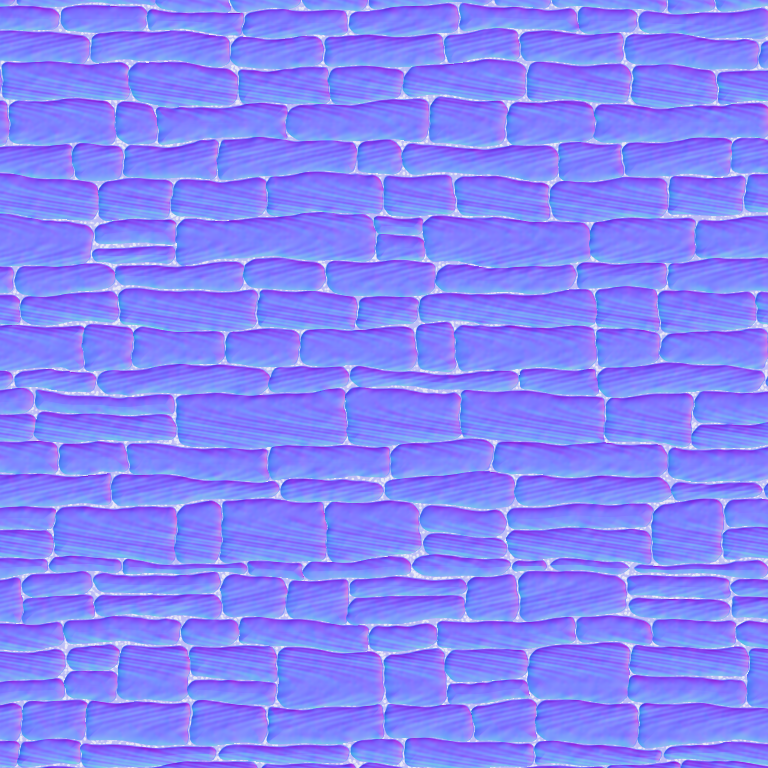
Give the GLSL for this texture map, as a three.js fragment shader.

```glsl
varying vec2 vUv;

const float ROWS = 21.0;
const float TAU = 6.2831853;
const vec3 MORTAR_DARK = vec3(0.74, 0.74, 0.97);
const vec3 MORTAR_LIGHT = vec3(0.91, 0.91, 0.97);

float hash(vec2 p) {
  p = fract(p * vec2(0.1031, 0.1137) + 0.173);
  p += dot(p, p.yx + 33.33);
  return fract((p.x + p.y) * p.x * 17.31);
}

// Smooth cellular bumps: one soft blob per jittered cell
float bumps(vec2 p) {
  vec2 cell = floor(p);
  float sum = 0.0;
  for (int y = -1; y <= 1; y++) {
    for (int x = -1; x <= 1; x++) {
      vec2 c = cell + vec2(float(x), float(y));
      vec2 d = c + 0.15 + 0.7 * vec2(hash(c), hash(c + 57.0)) - p;
      sum += hash(c + 19.0) * exp(-6.0 * dot(d, d));
    }
  }
  return sum;
}

float wave(float t, float phase) {
  return 0.55 * sin(t + phase) + 0.3 * sin(t * 2.7 + phase * 3.0)
       + 0.15 * sin(t * 7.1 + phase * 5.0);
}

float rowLevel(float i) {
  return (i + 0.62 * (hash(vec2(i, 7.0)) - 0.5)) / ROWS;
}

float rowEdge(float i, float x) {
  return rowLevel(i) + 0.17 / ROWS * wave(x * 11.0, TAU * hash(vec2(i, 3.0)));
}

float columnEdge(float j, float row, float count, float y) {
  float shift = hash(vec2(row, 41.0));
  float jitter = 0.7 * (hash(vec2(j, row + 80.0)) - 0.5);
  return (j + shift + jitter) / count + 0.003 * wave(y * 60.0, j + row * 2.0);
}

// Wedge-shaped gap that opens and closes along a stone side
float gap(float t, float seed) {
  float open = max(0.0, sin(t * 17.0 + seed * TAU));
  return 0.0004 + 0.0035 * seed * open * open;
}

float roundedInset(vec2 side, float radius) {
  vec2 q = radius - side;
  return radius - length(max(q, 0.0)) - min(max(q.x, q.y), 0.0);
}

// x: surface height, y: distance inside the stone outline
vec2 wall(vec2 p) {
  // Find the course
  float row = floor(p.y * ROWS);
  if (p.y < rowEdge(row, p.x)) row -= 1.0;
  else if (p.y > rowEdge(row + 1.0, p.x)) row += 1.0;
  float low = rowEdge(row, p.x);
  float high = rowEdge(row + 1.0, p.x);

  // Find the stone in the course
  float count = 6.0 + floor(4.0 * hash(vec2(row, 23.0)));
  float col = floor(p.x * count - hash(vec2(row, 41.0)));
  if (p.x < columnEdge(col, row, count, p.y)) col -= 1.0;
  else if (p.x > columnEdge(col + 1.0, row, count, p.y)) col += 1.0;
  float left = columnEdge(col, row, count, p.y);
  float right = columnEdge(col + 1.0, row, count, p.y);
  vec2 id = vec2(col, row);

  // Some tall stones are two thin ones
  float tall = rowLevel(row + 1.0) - rowLevel(row);
  if (tall > 0.056 && hash(id + 5.0) > 0.55) {
    float split = mix(low, high, 0.4 + 0.2 * hash(id + 9.0));
    if (p.y < split) high = split;
    else { low = split; id += 200.0; }
  }

  // Outline with rounded corners and rough rim
  float below = p.y - low - gap(p.x, hash(id + 11.0));
  float above = high - p.y - gap(p.x, hash(id + 13.0));
  float across = min(p.x - left, right - p.x) - 0.0012 * hash(id + 15.0);
  float radius = 0.006 + 0.011 * hash(id + 17.0);
  float grain = bumps(p * vec2(52.0, 68.0));
  float inside = roundedInset(vec2(across, min(below, above)), radius);
  inside += 0.0022 * (grain - 0.35);

  // Sharp upper rim, softer lower rim, gently dented face
  float width = mix(0.0066, 0.0042, smoothstep(-0.015, 0.015, below - above));
  float height = -0.0034 * exp(-max(inside, 0.0) / width);
  height += 0.0007 * grain + 0.0002 * bumps(p * 130.0 + 31.0);
  height += 0.0007 * wave(p.x * 31.0 + 4.0 * sin(p.y * 43.0), p.y * 37.0);
  return vec2(height, inside);
}

void main() {
  const float STEP = 0.0012;
  vec2 here = wall(vUv);
  float dx = wall(vUv + vec2(STEP, 0.0)).x - here.x;
  float dy = wall(vUv + vec2(0.0, STEP)).x - here.x;

  // Encode the slope, green pointing down
  vec3 normal = normalize(vec3(-dx, dy, STEP));
  vec3 color = 0.5 + 0.5 * normal;

  // Pale gritty mortar in the open joints
  float grit = bumps(vUv * 240.0);
  vec3 mortar = mix(MORTAR_DARK, MORTAR_LIGHT, smoothstep(0.05, 0.55, grit));
  mortar.rg += 0.06 * normal.xy;
  float joint = 1.0 - smoothstep(-0.0016, 0.0004, here.y);
  gl_FragColor = vec4(mix(color, mortar, joint), 1.0);
}
```
